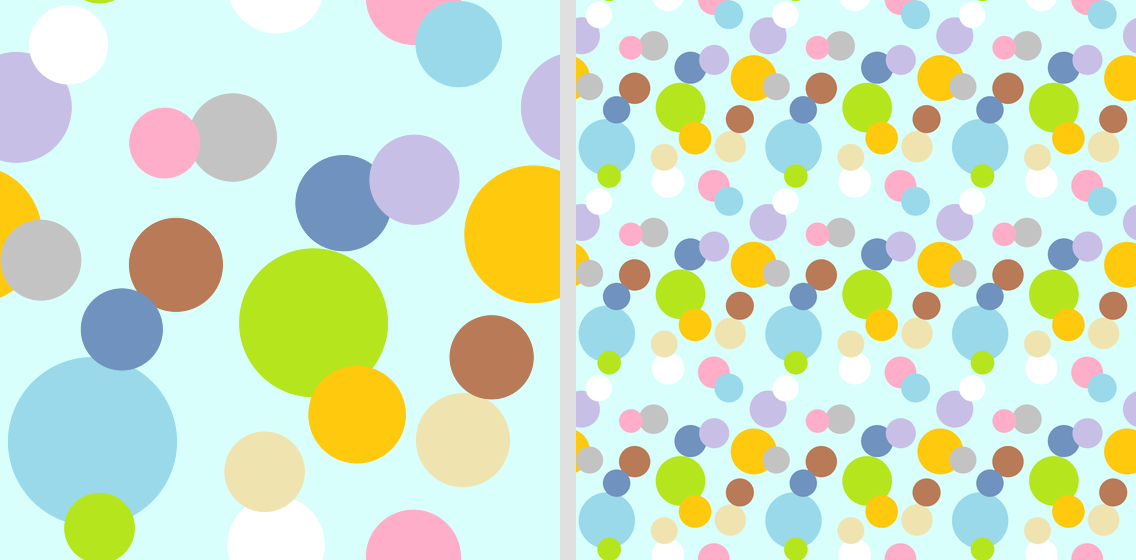
Left: one tile. Right: repeated 3 by 3.
This background is drawn by a WebGL 1 fragment shader. Its source:

```glsl
precision highp float;

// Flat coloured discs in overlapping pairs on pale mint, tiling seamlessly.
// Ten pairs sit on a wrapping, tilted lattice; hashes turn, jitter and size
// them. Large discs are painted first, then a smaller one over each.

uniform vec2 u_resolution;

float hash(float n) {
    float p = fract(n * 0.1031);
    p *= p + 33.33;
    p *= p + p;
    return fract(p);
}

// Colour in rgb, radius of the large disc in a.
vec4 paint(float i) {
    if (i < 0.5) return vec4(0.600, 0.851, 0.918, 0.151); // sky
    if (i < 1.5) return vec4(0.725, 0.478, 0.341, 0.084); // brown
    if (i < 2.5) return vec4(0.765, 0.765, 0.765, 0.079); // grey
    if (i < 3.5) return vec4(1.000, 1.000, 1.000, 0.087); // white
    if (i < 4.5) return vec4(0.710, 0.902, 0.114, 0.133); // lime
    if (i < 5.5) return vec4(0.440, 0.573, 0.745, 0.086); // blue
    if (i < 6.5) return vec4(1.000, 0.682, 0.788, 0.085); // pink
    if (i < 7.5) return vec4(0.937, 0.894, 0.690, 0.084); // cream
    if (i < 8.5) return vec4(1.000, 0.788, 0.055, 0.123); // yellow
    return vec4(0.784, 0.749, 0.906, 0.099);              // lavender
}

// Coverage of a disc on the wrapping unit square.
float disc(vec2 uv, vec2 centre, float radius) {
    vec2 offset = fract(uv - centre + 0.5) - 0.5;
    float edge = 0.6 / min(u_resolution.x, u_resolution.y);
    return 1.0 - smoothstep(-edge, edge, length(offset) - radius);
}

void main() {
    vec2 uv = gl_FragCoord.xy / u_resolution;
    vec3 colour = vec3(0.847, 1.0, 0.984);

    // Layer 0 holds the large discs, layer 1 their smaller partners.
    for (int layer = 0; layer < 2; layer++) {
        for (int k = 0; k < 10; k++) {
            float i = float(k);
            vec4 large = paint(i);
            float smallRadius = mix(0.045, 0.09, sqrt(hash(i + 21.0)));

            // Lattice point with a little jitter
            vec2 anchor = vec2(0.1, 0.3) * i + 0.17;
            anchor += 0.04 * (vec2(hash(i + 31.0), hash(i + 47.0)) - 0.5);

            // Direction and extent of the pair, centred on its anchor
            float angle = 6.2832 * hash(i + 1.0);
            vec2 along = vec2(cos(angle), sin(angle));
            float reach = large.a + smallRadius;
            float halfSpan = 0.5 * reach * (1.0 + mix(0.6, 1.05, hash(i + 11.0)));

            if (layer == 0) {
                vec2 centre = anchor - along * (halfSpan - large.a);
                colour = mix(colour, large.rgb, disc(uv, centre, large.a));
            } else {
                vec2 centre = anchor + along * (halfSpan - smallRadius);
                vec3 tint = paint(mod(i + 4.0, 10.0)).rgb;
                colour = mix(colour, tint, disc(uv, centre, smallRadius));
            }
        }
    }

    gl_FragColor = vec4(colour, 1.0);
}
```
